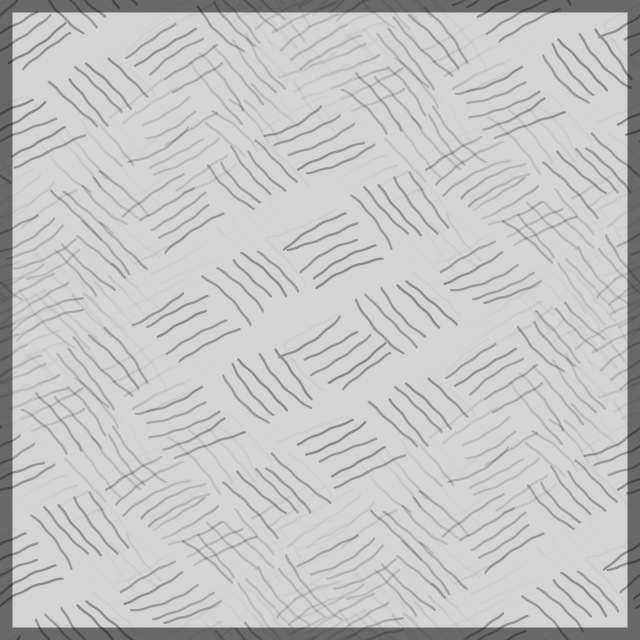
This pattern is drawn by a Shadertoy shader. Its source:

```glsl
// Grey framed panel with basket-weave groups of hand-drawn hatch strokes, on a cross-faded diagonal tile
#define PANEL vec3(0.83)
#define FRAME vec3(0.41)
#define FRAME_WIDTH 0.0195
#define INK 0.37
#define LINE_WIDTH 0.0037
#define STROKES 5
#define SPACING 0.0215
#define STEP_A vec2(0.115, 0.061)
#define STEP_B vec2(0.128, -0.104)
#define ORIGIN vec2(0.014, 0.116)
#define RISE_ANGLE 0.50
#define FALL_ANGLE -0.82

float hash(vec2 p) {
    return fract(sin(dot(p, vec2(127.1, 311.7))) * 43758.5453);
}

// Signed random value in -1..1
float jitter(vec2 p) {
    return 2.0 * hash(p) - 1.0;
}

vec2 rotate(vec2 p, float angle) {
    float c = cos(angle), s = sin(angle);
    return vec2(c * p.x + s * p.y, c * p.y - s * p.x);
}

// Coverage of a slightly bowed, wobbly stroke along x
float stroke(vec2 p, float halfLength, float bow, float phase, float aa) {
    p.y -= bow * (p.x * p.x - 0.001) + 0.0008 * sin(p.x * 170.0 + phase);
    float d = length(vec2(max(abs(p.x) - halfLength, 0.0), p.y));
    return 1.0 - smoothstep(-aa, aa, d - 0.5 * LINE_WIDTH);
}

// One group of near-parallel strokes, plus one faint ghost stroke
float hatchGroup(vec2 p, vec2 cell, float aa) {
    bool falling = mod(cell.x + cell.y, 2.0) > 0.5;
    float shear = falling ? 0.006 : -0.009;
    float size = mix(0.045, 0.061, hash(cell + 3.7));
    float bow = 1.6 * jitter(cell + 8.3);
    p -= 0.008 * vec2(jitter(cell + 1.1), jitter(cell + 5.9));
    p = rotate(p, (falling ? FALL_ANGLE : RISE_ANGLE) + 0.08 * jitter(cell + 2.4));

    float ink = 0.0;
    for (int k = 0; k <= STROKES; k++) {
        vec2 seed = cell * 7.0 + vec2(float(k) * 1.73, float(k) * 0.61);
        bool ghost = k == STROKES;
        float row = ghost ? 2.7 : float(k) - 0.5 * float(STROKES - 1);
        vec2 center = row * vec2(shear, SPACING);
        center += vec2(0.009, 0.0045) * vec2(jitter(seed), jitter(seed + 4.2));
        vec2 q = rotate(p - center, 0.09 * jitter(seed + 9.6));
        float halfLength = size * mix(0.82, 1.1, hash(seed + 6.5));
        float bend = bow + 2.2 * jitter(seed + 2.8);
        float strength = ghost ? 0.08 : mix(0.75, 1.0, hash(seed + 7.4));
        ink = max(ink, strength * stroke(q, halfLength, bend, 6.28 * hash(seed + 1.9), aa));
    }
    return ink;
}

// Alternating groups on a skewed lattice
float hatching(vec2 p, float aa) {
    mat2 lattice = mat2(STEP_A, STEP_B);
    p -= ORIGIN;
    vec2 nearest = floor(inverse(lattice) * p + 0.5);
    float ink = 0.0;
    for (int j = -1; j <= 1; j++) {
        for (int i = -1; i <= 1; i++) {
            vec2 cell = nearest + vec2(i, j);
            ink = max(ink, hatchGroup(p - lattice * cell, cell, aa));
        }
    }
    return ink;
}

// Diagonal repeat: neighbouring copies overlap and fade into each other
float tiledHatching(vec2 p, float aa) {
    vec2 local = fract(vec2(p.x + p.y, p.x - p.y));
    vec2 fade = smoothstep(0.2, 0.8, local);
    float ink = 0.0;
    for (int j = 0; j < 2; j++) {
        for (int i = 0; i < 2; i++) {
            vec2 corner = vec2(i, j);
            vec2 weight = mix(1.0 - fade, fade, corner);
            float share = weight.x * weight.y;
            vec2 g = local - corner;
            if (share > 0.0) ink += share * hatching(0.5 * vec2(g.x + g.y, g.x - g.y), aa);
        }
    }
    return ink;
}

void mainImage(out vec4 fragColor, in vec2 fragCoord) {
    vec2 uv = fragCoord / iResolution.xy;
    float aa = 0.75 / iResolution.y;

    // Frame and panel
    vec2 edge = min(uv, 1.0 - uv);
    float inside = smoothstep(-aa, aa, min(edge.x, edge.y) - FRAME_WIDTH);
    vec3 color = mix(FRAME, PANEL, inside);

    // Strokes darken both
    color *= 1.0 - INK * tiledHatching(uv - 0.5, aa);
    fragColor = vec4(color, 1.0);
}
```
